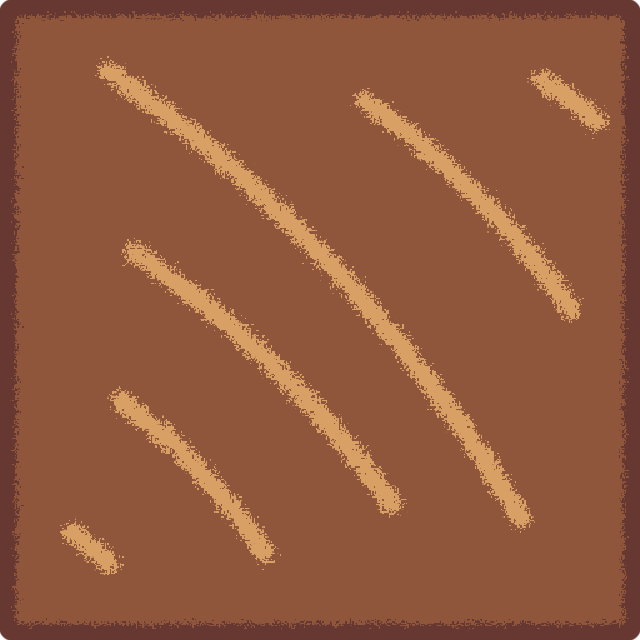
This texture is drawn by a WebGL 2 fragment shader. Its source:

```glsl
#version 300 es
precision highp float;

#define STROKE_RADIUS 0.0150
#define FRAME_WIDTH 0.0252
#define CORNER_RADIUS 0.022
#define GRAIN_CELLS 512.0
#define STROKE_FUZZ 1.0
#define FRAME_FUZZ 0.75
#define EDGE_SOFTNESS 0.0005
#define CURVE_STEPS 10

uniform vec2 u_resolution;
out vec4 fragColor;

const vec3 BROWN = vec3(0.563, 0.338, 0.235);
const vec3 DARK_BROWN = vec3(0.400, 0.221, 0.192);
const vec3 TAN = vec3(0.851, 0.628, 0.400);
const vec3 OUTSIDE = vec3(1.0);

// Quadratic curves: start, control and end of each stroke
const int STROKES = 6;
const vec2 START[STROKES] = vec2[](
    vec2(0.169, 0.889), vec2(0.573, 0.841), vec2(0.212, 0.605),
    vec2(0.189, 0.375), vec2(0.115, 0.167), vec2(0.848, 0.875));
const vec2 BEND[STROKES] = vec2[](
    vec2(0.549, 0.627), vec2(0.773, 0.695), vec2(0.446, 0.445),
    vec2(0.318, 0.278), vec2(0.144, 0.145), vec2(0.892, 0.844));
const vec2 FINISH[STROKES] = vec2[](
    vec2(0.815, 0.191), vec2(0.891, 0.518), vec2(0.613, 0.212),
    vec2(0.413, 0.137), vec2(0.171, 0.121), vec2(0.934, 0.811));

vec2 hashGradient(vec2 cell) {
    vec3 q = fract(cell.xyx * vec3(0.1031, 0.1030, 0.0973));
    q += dot(q, q.yzx + 33.33);
    float angle = 6.28319 * fract((q.x + q.y) * q.z);
    return vec2(cos(angle), sin(angle));
}

float gradientNoise(vec2 p) {
    vec2 i = floor(p), f = fract(p);
    vec2 w = f * f * f * (f * (f * 6.0 - 15.0) + 10.0);
    vec2 e = vec2(1.0, 0.0);
    float a = dot(hashGradient(i), f);
    float b = dot(hashGradient(i + e), f - e);
    float c = dot(hashGradient(i + e.yx), f - e.yx);
    float d = dot(hashGradient(i + e.xx), f - e.xx);
    return mix(mix(a, b, w.x), mix(c, d, w.x), w.y);
}

// Three octaves, weighted towards the finest grain
float grain(vec2 p) {
    return 0.006 * gradientNoise(p * 43.0)
         + 0.009 * gradientNoise(p * 117.0 + 19.0)
         + 0.019 * gradientNoise(p * 293.0 + 57.0);
}

float segmentDistance(vec2 p, vec2 a, vec2 b) {
    vec2 pa = p - a, ba = b - a;
    return length(pa - ba * clamp(dot(pa, ba) / dot(ba, ba), 0.0, 1.0));
}

float curveDistance(vec2 p, vec2 a, vec2 b, vec2 c) {
    float nearest = 1.0;
    vec2 previous = a;
    for (int i = 1; i <= CURVE_STEPS; i++) {
        float t = float(i) / float(CURVE_STEPS);
        vec2 next = mix(mix(a, b, t), mix(b, c, t), t);
        nearest = min(nearest, segmentDistance(p, previous, next));
        previous = next;
    }
    return nearest;
}

float roundedBox(vec2 p, float halfSize, float radius) {
    vec2 q = abs(p - 0.5) - halfSize + radius;
    return length(max(q, 0.0)) + min(max(q.x, q.y), 0.0) - radius;
}

float inside(float d) {
    return 1.0 - smoothstep(-EDGE_SOFTNESS, EDGE_SOFTNESS, d);
}

void main() {
    vec2 uv = gl_FragCoord.xy / u_resolution;
    vec2 p = (floor(uv * GRAIN_CELLS) + 0.5) / GRAIN_CELLS;
    float rough = grain(p);

    // Ragged dark frame around the panel
    float panel = roundedBox(p, 0.5 - FRAME_WIDTH, 0.012) + FRAME_FUZZ * rough;
    vec3 color = mix(DARK_BROWN, BROWN, inside(panel));

    // Grainy diagonal strokes
    float stroke = 1.0;
    for (int i = 0; i < STROKES; i++)
        stroke = min(stroke, curveDistance(p, START[i], BEND[i], FINISH[i]));
    color = mix(color, TAN, inside(stroke - STROKE_RADIUS + STROKE_FUZZ * rough));

    // Clean rounded outer corners
    float pixel = 1.0 / min(u_resolution.x, u_resolution.y);
    float cut = smoothstep(-pixel, pixel, roundedBox(uv, 0.5 + pixel, CORNER_RADIUS));
    fragColor = vec4(mix(color, OUTSIDE, cut), 1.0);
}
```
